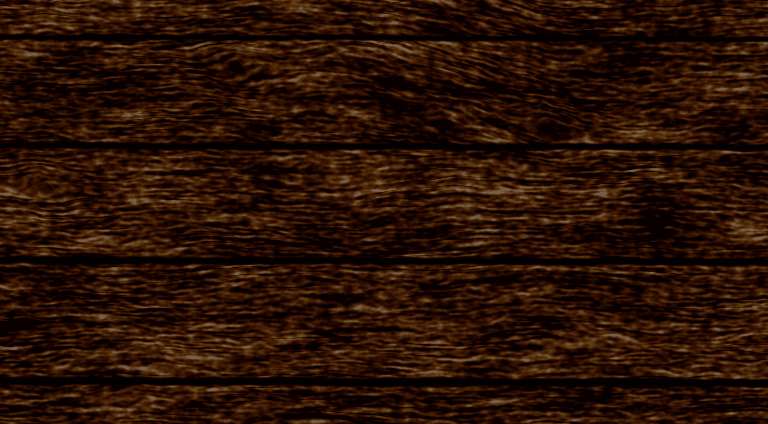
This texture is drawn by a WebGL 1 fragment shader. Its source:

```glsl
precision highp float;
// Dark, weathered wooden planks laid horizontally, split by black seams.
// Stretched gradient noise, bent around a few knots, gives streaks, speckle
// and cracks; a single warm ramp turns the resulting tone into colour.

uniform vec2 u_resolution;

float hash(vec2 p) {
  vec3 q = fract(p.xyx * 0.1031);
  q += dot(q, q.yzx + 33.33);
  return fract((q.x + q.y) * q.z);
}

float cornerSlope(vec2 cell, vec2 offset) {
  float angle = 6.2832 * hash(cell);
  return dot(vec2(cos(angle), sin(angle)), offset);
}

float gradientNoise(vec2 p) {
  vec2 i = floor(p);
  vec2 f = p - i;
  vec2 u = f * f * f * (f * (f * 6.0 - 15.0) + 10.0);
  vec2 e = vec2(1.0, 0.0);
  float low = mix(cornerSlope(i, f), cornerSlope(i + e, f - e), u.x);
  float high = mix(cornerSlope(i + e.yx, f - e.yx), cornerSlope(i + 1.0, f - 1.0), u.x);
  return mix(low, high, u.y);
}

// Height of a seam; planks get slightly narrower toward the top.
float seamHeight(float i) {
  return 0.0995 + 0.2915 * i - 0.0071 * i * i;
}

// Brown ramp: green and blue rise later than red.
vec3 woodColor(float red) {
  return vec3(red, 1.75 * red * red, 14.4 * pow(red, 5.0));
}

void main() {
  vec2 p = gl_FragCoord.xy / u_resolution.y;
  float pixel = 1.0 / u_resolution.y;

  // Seams: count the plank, and gather the gap and the worn edge below it
  float row = 0.0;
  float gap = 0.0;
  float edgeLight = 0.0;
  for (int k = 0; k < 4; k++) {
    float i = float(k);
    float wobble = 0.004 * gradientNoise(vec2(p.x * 3.0, i * 7.3))
                 + 0.004 * gradientNoise(vec2(p.x * 25.0, i * 5.7 + 40.0));
    float d = p.y - seamHeight(i) + 0.003 * (p.x - 0.9) + wobble;
    float halfWidth = 0.0085 - 0.001 * i;
    row += step(0.0, d);
    gap = max(gap, 1.0 - smoothstep(halfWidth - 0.003, halfWidth + 0.002 + pixel, abs(d)));
    edgeLight += exp(-pow((d + halfWidth + 0.005) / 0.004, 2.0));
  }
  float across = (p.y - seamHeight(row - 1.0)) / (seamHeight(row) - seamHeight(row - 1.0));

  // Grain direction: gentle waves, with a downward sweep on the upper planks
  vec2 seed = vec2(row * 17.3, row * 31.7);
  vec2 g = p;
  g.y += 0.025 * gradientNoise(p * vec2(2.5, 5.0) + seed)
       + 0.007 * gradientNoise(p * vec2(12.0, 22.0) + seed);
  g.y += 0.10 * smoothstep(0.75, 1.4, p.x) * step(2.5, row);

  // Knots push the grain aside and leave a ragged core with faint rings
  float core = 0.0;
  float rings = 0.0;
  for (int k = 0; k < 3; k++) {
    float i = float(k);
    vec2 d = p - vec2(mod(0.557 + 0.734 * i, 1.918), 0.839 - 0.142 * i);
    d.y += 0.3 * d.x;
    float r = length(d * vec2(0.75, 1.15));
    r += 0.012 * gradientNoise(p * 35.0 + i * 9.0);
    g.y -= 0.75 * d.y * exp(-r * r / 0.0035);
    core = max(core, (1.0 - smoothstep(0.008, 0.026, r)) * (i < 1.5 ? 1.0 : 0.4));
    rings += sin(r * 420.0) * exp(-r * r / 0.0012);
  }

  // Tone: long streaks, short flecks, soft bands and broad stains
  float tone = 0.162;
  tone += 0.30 * gradientNoise(g * vec2(9.0, 105.0) + seed);
  tone += 0.30 * gradientNoise(g * vec2(38.0, 125.0) + seed + 50.0);
  tone += 0.20 * gradientNoise(g * vec2(5.0, 42.0) + seed + 90.0);
  tone += 0.16 * gradientNoise(p * vec2(2.5, 7.0) + seed + 130.0);
  tone += 0.10 * gradientNoise(p * vec2(90.0, 140.0) + 170.0);

  // Pale worn band, at a different height on each plank
  float band = (across - mod(0.32 * row, 1.0)) / 0.25;
  tone += 0.055 * exp(-band * band) * (row > 2.5 && row < 3.5 ? 0.3 : 1.0);
  tone += 0.04 * edgeLight + 0.035 * rings;

  // Fine cracks follow the grain and come and go along it
  float crackLine = abs(gradientNoise(g * vec2(2.2, 48.0) + seed + 210.0));
  float crackArea = smoothstep(-0.05, 0.2, gradientNoise(p * vec2(4.0, 14.0) + seed + 250.0));
  tone -= 0.16 * crackArea * (1.0 - smoothstep(0.02, 0.09, crackLine));

  tone *= 1.0 - 0.9 * core;
  tone = mix(clamp(tone, 0.03, 0.46), 0.008, gap);
  gl_FragColor = vec4(woodColor(tone), 1.0);
}
```
